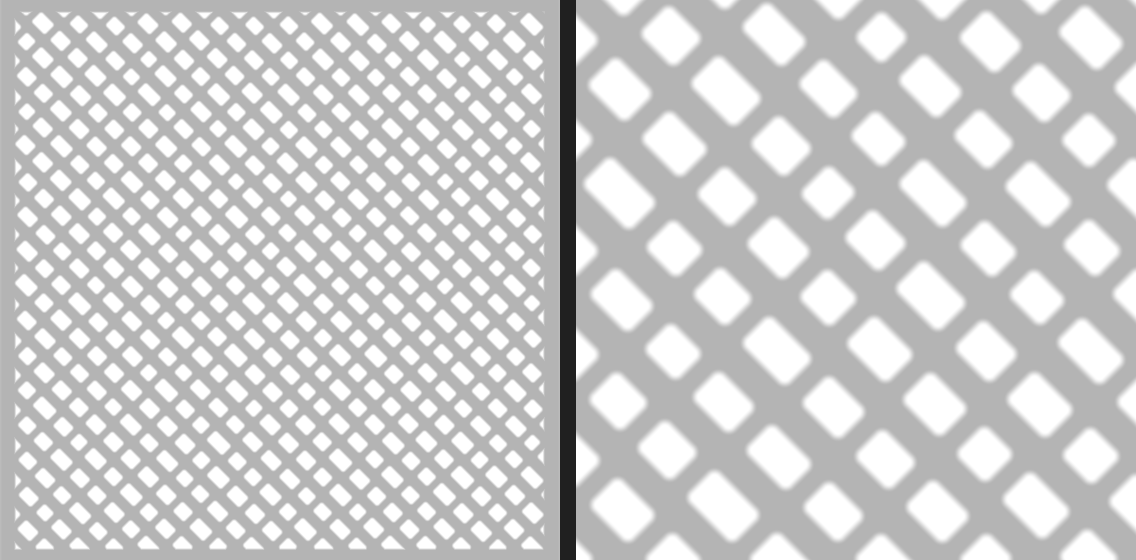
Left, the full canvas; right, a detail of the centre.
Reproduce this pattern procedurally as a three.js fragment shader.

```glsl
varying vec2 vUv;

const vec3 LATTICE_GREY = vec3(0.706);
const vec3 EDGE_GREY = vec3(0.76);
const vec3 OPENING_WHITE = vec3(1.0);

float hash(vec2 p) {
  return fract(sin(dot(p, vec2(127.1, 311.7))) * 43758.5453);
}

// Inward distance to the sides of a rectangle
float insideRect(vec2 p, vec2 low, vec2 high) {
  vec2 d = min(p - low, high - p);
  return min(d.x, d.y);
}

// Inward distance to the rounded corner between two straight sides
float roundedInside(vec2 sides, float radius) {
  return radius - length(max(radius - sides, 0.0));
}

// Inward distance to the openings between broad bars and short rungs
float latticeOpening(vec2 p, float period, float broadWidth, float rungWidth, float wobble) {
  vec2 q = vec2(p.x + p.y - 1.0352, p.x - p.y + 0.8763) / period;
  float strip = floor(q.x + 0.5);
  float broadHalf = 0.5 * broadWidth + 0.03 * (hash(vec2(strip, 71.0)) - 0.5);
  float fromBroad = 0.5 - abs(q.x - strip) - broadHalf;

  // Each rung slides a little along its strip
  float rung = floor(q.y + 1.0);
  float slide = wobble * (hash(vec2(strip, rung)) - 0.5);
  float fromRung = abs(q.y + 0.5 - rung - slide) - 0.5 * rungWidth;

  vec2 sides = vec2(fromBroad, fromRung) * period * 0.70711;
  return roundedInside(sides, 0.005);
}

void main() {
  float softness = 0.0027;
  float opening = latticeOpening(vUv, 0.0622, 0.455, 0.29, 0.24);
  float panel = insideRect(vUv, vec2(0.0273, 0.0195), vec2(0.971, 0.978));
  float hole = smoothstep(-softness, softness, min(opening, panel));

  // Pale outer rim on the left and right sides
  float rim = 1.0 - smoothstep(0.001, 0.004, min(vUv.x, 1.0 - vUv.x));
  vec3 grey = mix(LATTICE_GREY, EDGE_GREY, 0.5 * rim);

  gl_FragColor = vec4(mix(grey, OPENING_WHITE, hole), 1.0);
}
```
